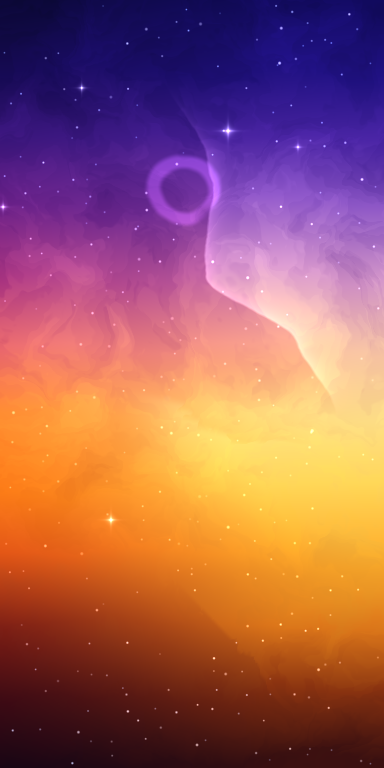
Write a Shadertoy shader that draws this background.

```glsl
// Cut-paper nebula: indigo sky over glowing amber clouds and dark embers, strewn with stars.

vec2 hash2(vec2 p) {
    vec3 q = fract(p.xyx * vec3(0.1031, 0.1030, 0.0973));
    q += dot(q, q.yzx + 33.33);
    return fract((q.xx + q.yz) * q.zy);
}

float corner(vec2 cell, vec2 offset, vec2 f) {
    return dot(hash2(cell + offset) * 2.0 - 1.0, f - offset);
}

float gradientNoise(vec2 p) {
    vec2 i = floor(p), f = fract(p);
    vec2 u = f * f * f * (f * (f * 6.0 - 15.0) + 10.0);
    return mix(mix(corner(i, vec2(0, 0), f), corner(i, vec2(1, 0), f), u.x),
               mix(corner(i, vec2(0, 1), f), corner(i, vec2(1, 1), f), u.x), u.y);
}

float fbm(vec2 p) {
    float sum = 0.0, amp = 1.0;
    for (int i = 0; i < 5; i++) {
        sum += amp * gradientNoise(p);
        p = mat2(1.6, 1.2, -1.2, 1.6) * p + 7.3;
        amp *= 0.5;
    }
    return sum;
}

// Flat steps with softened edges, like stacked paper
float terrace(float v, float steps) {
    v *= steps;
    return (floor(v) + smoothstep(0.0, 0.22, fract(v))) / steps;
}

// Vertical colour ramps, top to bottom, for the shaded and lit sides
vec3 ramp(float t, float lit) {
    const vec3 shade[12] = vec3[12](
        vec3(.04, .03, .20), vec3(.09, .04, .34), vec3(.22, .08, .47), vec3(.40, .11, .51),
        vec3(.67, .20, .50), vec3(.92, .40, .42), vec3(1., .52, .17), vec3(1., .49, .09),
        vec3(.87, .31, .08), vec3(.48, .11, .08), vec3(.24, .04, .08), vec3(.09, .02, .08));
    const vec3 light[12] = vec3[12](
        vec3(.07, .04, .38), vec3(.13, .07, .53), vec3(.30, .15, .66), vec3(.55, .34, .77),
        vec3(.84, .60, .80), vec3(.99, .80, .66), vec3(1., .88, .53), vec3(1., .83, .34),
        vec3(.99, .68, .17), vec3(.86, .46, .10), vec3(.52, .19, .06), vec3(.22, .06, .06));
    float k = clamp(t, 0.0, 0.999) * 11.0;
    int i = int(k);
    float f = fract(k);
    return mix(mix(shade[i], shade[i + 1], f), mix(light[i], light[i + 1], f), lit);
}

// Horizontal place of the winding ridge at depth t
float ridgeX(float t) {
    float bump = (t - 0.25) / 0.027;
    return 0.535 - 0.13 * smoothstep(0.21, 0.07, t) + 0.025 * exp(-bump * bump)
         + 0.235 * smoothstep(0.36, 0.445, t) + 0.11 * smoothstep(0.44, 0.54, t);
}

// Small round stars, one possible per grid cell
vec3 starField(vec2 p, float pixel) {
    vec3 sum = vec3(0);
    for (int layer = 0; layer < 2; layer++) {
        vec2 g = p * (layer == 0 ? 13.0 : 23.0), cell = floor(g);
        vec2 h = hash2(cell + 41.0 * float(layer)), pick = hash2(cell + 97.0);
        float d = length(fract(g) - 0.15 - 0.7 * h) * p.x / max(g.x, 1e-4);
        float size = mix(0.0015, 0.004, h.x * h.y);
        float dot1 = smoothstep(size + pixel, size - pixel, d);
        sum += dot1 * step(pick.x, 0.22) * mix(0.3, 1.0, pick.y) * mix(vec3(.55, .75, 1), vec3(1), h.x);
    }
    return sum;
}

void mainImage(out vec4 fragColor, in vec2 fragCoord) {
    vec2 uv = fragCoord / iResolution.xy;
    float t = 1.0 - uv.y, pixel = 1.0 / iResolution.x;
    vec2 p = vec2(uv.x, t * iResolution.y / iResolution.x);

    // Layered cloud relief
    vec2 warp = vec2(fbm(p * 2.5 + 3.0), fbm(p * 2.5 + 19.0));
    float broad = terrace(fbm(p * 2.3 + warp * 0.7 + 5.0), 6.0);
    float fine = terrace(fbm(p * 5.0 + warp + 31.0), 5.0);
    float relief = broad * 0.65 + fine * 0.35;

    // Ridge splits the lavender veil from the darker haze
    float slope = (ridgeX(t + 0.004) - ridgeX(t - 0.004)) / 0.016;
    float edge = (uv.x - ridgeX(t) + 0.012 * fbm(p * 9.0)) / sqrt(1.0 + slope * slope);
    float veil = smoothstep(0.1, 0.24, t) * smoothstep(0.55, 0.46, t);
    float beyond = smoothstep(-0.003, 0.005, edge);
    float lit = smoothstep(-0.1, 1.0, uv.x);
    lit = mix(lit, mix(0.03 + 0.7 * uv.x, 0.58 + 0.42 * uv.x, beyond), veil);

    // Yellow cloud bank below the ridge, ember slope at the lower right
    float bank = uv.y - 0.475 + 0.13 * (uv.x - 0.45) + 0.05 * broad;
    lit += 0.2 * smoothstep(0.01, -0.005, bank) * smoothstep(-0.17, 0.0, bank) * smoothstep(0.3, 0.5, uv.x);
    float ember = uv.x - 0.52 - 1.9 * (t - 0.78) + 0.16 * relief;
    lit += 0.14 * smoothstep(-0.01, 0.01, ember) * smoothstep(0.74, 0.82, t);

    vec3 color = ramp(t + 0.055 * relief, clamp(lit + 0.28 * relief, 0.0, 1.0));
    color *= 1.0 + 0.13 * relief;

    // Pale rim and curled wisp at the head of the ridge
    color += vec3(.20, .13, .16) * veil * beyond * exp(-max(edge, 0.0) * 45.0);
    vec2 curl = p - vec2(0.475, 0.495) + 0.025 * warp;
    float ring = abs(length(curl) - 0.078);
    float opening = smoothstep(-0.05, 0.03, 0.04 - min(curl.x, curl.y));
    color += vec3(.20, .11, .23) * smoothstep(0.025, 0.008, ring) * opening;

    // Stars thin out across the bright middle
    float glow = smoothstep(0.25, 0.5, t) * smoothstep(0.9, 0.65, t);
    color += starField(p, pixel) * mix(0.85, 0.35, glow);

    // Cross-shaped sparkles: place and size
    const vec3 sparkles[5] = vec3[5](vec3(.594, .341, .024), vec3(.289, 1.354, .017),
        vec3(.213, .229, .014), vec3(.008, .539, .014), vec3(.776, .383, .012));
    for (int i = 0; i < 5; i++) {
        vec2 d = abs(p - sparkles[i].xy) / sparkles[i].z;
        float rays = exp(-d.x * 9.0 - d.y * 2.0) + exp(-d.y * 9.0 - d.x * 2.0);
        color += vec3(.9, .85, 1.) * (rays + 0.2 * exp(-dot(d, d) * 3.0));
    }
    fragColor = vec4(clamp(color, 0.0, 1.0), 1.0);
}
```
